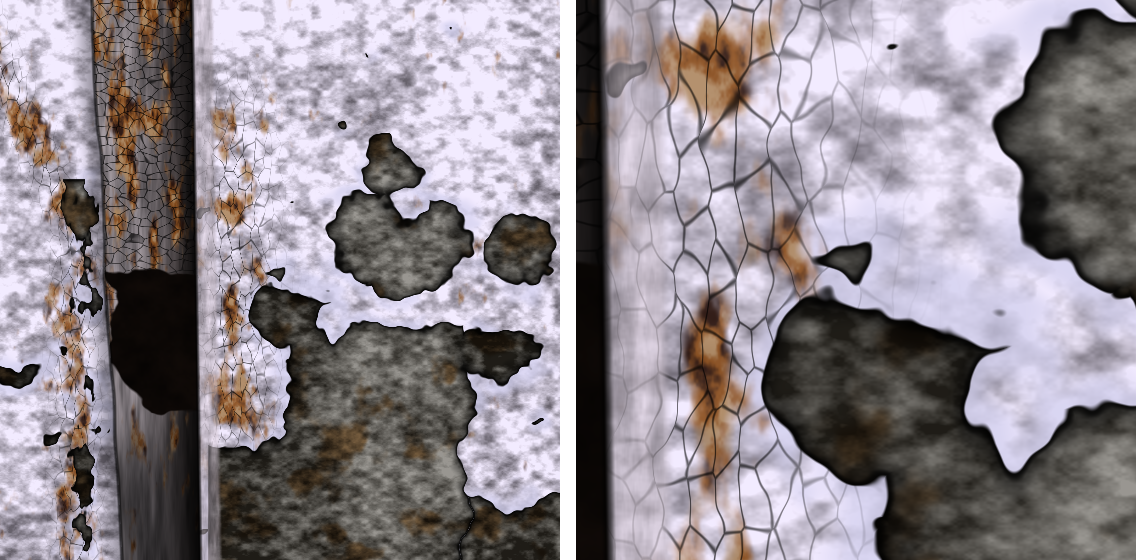
Left, the full canvas; right, a detail of the centre.
Give the GLSL for this texture, as a Shadertoy shader.

```glsl
// Peeling lavender paint over grey concrete, with a rusty groove and a dark hole.
const vec3 PAINT_LIGHT = vec3(0.95, 0.92, 1.0);
const vec3 PAINT_GREY = vec3(0.40, 0.38, 0.42);
const vec3 PAINT_LIP = vec3(0.82, 0.81, 0.93);
const vec3 STONE_DARK = vec3(0.12, 0.11, 0.09);
const vec3 STONE_LIGHT = vec3(0.60, 0.59, 0.57);
const vec3 RUST_DARK = vec3(0.15, 0.06, 0.03);
const vec3 RUST_ORANGE = vec3(0.54, 0.30, 0.10);
const vec3 RUST_OCHRE = vec3(0.68, 0.53, 0.37);
const vec3 SOOT = vec3(0.035, 0.022, 0.016);

float hash(vec2 p) {
  vec3 q = fract(p.xyx * 0.1031);
  q += dot(q, q.yzx + 33.33);
  return fract((q.x + q.y) * q.z);
}

vec2 hash2(vec2 p) { return vec2(hash(p), hash(p + 71.7)); }

float noise(vec2 p) {
  vec2 i = floor(p), f = fract(p);
  f = f * f * (3.0 - 2.0 * f);
  return mix(mix(hash(i), hash(i + vec2(1, 0)), f.x),
             mix(hash(i + vec2(0, 1)), hash(i + vec2(1, 1)), f.x), f.y);
}

float fbm(vec2 p) {
  float sum = 0.0, amp = 0.533;
  for (int i = 0; i < 4; i++) {
    sum += amp * noise(p);
    p = p * 2.03 + 17.3;
    amp *= 0.5;
  }
  return sum;
}

// Lines between cells: 1 on a crack, 0 inside a cell
float cracks(vec2 p, float width) {
  vec2 cell = floor(p), f = fract(p);
  float near = 9.0, second = 9.0;
  for (int k = 0; k < 9; k++) {
    vec2 o = vec2(k % 3 - 1, k / 3 - 1);
    float d = length(o + hash2(cell + o) - f);
    second = min(second, max(near, d));
    near = min(near, d);
  }
  return 1.0 - smoothstep(0.0, width, second - near);
}

float blob(vec2 p, vec2 centre, vec2 radius) {
  return (length((p - centre) / radius) - 1.0) * min(radius.x, radius.y);
}

float slab(vec2 p, vec2 centre, vec2 halfSize) {
  vec2 d = abs(p - centre) - halfSize;
  return length(max(d, 0.0)) + min(max(d.x, d.y), 0.0);
}

float bump(float x, float width) { return exp(-x * x / (width * width)); }

vec2 ragged(vec2 p, float amount) {
  vec2 coarse = vec2(fbm(p * 11.0), fbm(p * 11.0 + 31.0)) - 0.5;
  vec2 fine = vec2(noise(p * 62.0), noise(p * 62.0 + 9.0)) - 0.5;
  return p + amount * (coarse + 0.16 * fine);
}

// Small chips, one per chosen grid cell
float chips(vec2 p, float cells) {
  vec2 id = floor(p * cells);
  vec2 centre = (id + 0.25 + 0.5 * hash2(id)) / cells;
  return hash(id + 13.0) > 0.6 ? length(p - centre) - 0.013 * hash(id + 5.0) : 0.1;
}

// Signed distance: negative where the paint is gone
float bareStone(vec2 p) {
  vec2 q = ragged(p, 0.075);
  float d = blob(q, vec2(0.70, 0.70), vec2(0.06));
  d = min(d, blob(q, vec2(0.715, 0.56), vec2(0.135, 0.085)));
  d = min(d, blob(q, vec2(0.932, 0.555), vec2(0.055, 0.065)));
  d = min(d, blob(q, vec2(0.525, 0.43), vec2(0.07, 0.062)));
  d = min(d, blob(q, vec2(0.885, 0.365), vec2(0.085, 0.05)));
  d = min(d, slab(q, vec2(0.67, 0.18), vec2(0.16, 0.235)));
  d = min(d, slab(q, vec2(0.46, 0.08), vec2(0.095, 0.135)));
  d = min(d, slab(q, vec2(0.94, 0.03), vec2(0.11, 0.075)));
  d = max(d, -blob(q, vec2(0.735, 0.63), vec2(0.035, 0.028)));
  d = max(d, -blob(q, vec2(0.59, 0.425), vec2(0.026, 0.042)));
  d = max(d, 0.372 - p.x);
  float seam = abs(q.x - 0.155) * 0.8 + 0.12 * (0.54 - fbm(p * vec2(24, 13)));
  d = min(d, max(seam, p.y - 0.68));
  d = min(d, blob(q, vec2(0.02, 0.33), vec2(0.038, 0.02)));
  return min(d, chips(q, 7.0));
}

vec3 paintColor(vec2 p) {
  float tone = 0.66 + 1.7 * (fbm(p * vec2(48, 66)) - 0.5);
  tone += 0.8 * (fbm(p * 6.0) - 0.5) + 0.42 * (p.y - 0.5);
  return mix(PAINT_GREY, PAINT_LIGHT, clamp(tone, 0.0, 1.0));
}

vec3 stoneColor(vec2 p) {
  float lit = min(1.0, exp(-12.0 * blob(p, vec2(0.72, 0.24), vec2(0.10, 0.17))));
  lit = max(lit, 0.8 * smoothstep(0.42, 0.52, p.y));
  lit *= smoothstep(-0.03, 0.03, blob(p, vec2(0.89, 0.365), vec2(0.08, 0.05)));
  float tone = 0.14 + 0.46 * lit + 1.3 * (fbm(p * vec2(55, 85)) - 0.5) + 0.6 * (fbm(p * 12.0) - 0.5);
  vec3 color = mix(STONE_DARK, STONE_LIGHT, clamp(tone, 0.0, 1.0));
  return mix(color, color * vec3(0.75, 0.6, 0.42), smoothstep(0.56, 0.72, fbm(p * 15.0 + 40.0)));
}

vec3 addRust(vec3 color, vec2 p, float strength) {
  float amount = smoothstep(0.0, 0.25, 0.33 * strength + fbm(p * vec2(34, 19)) - 0.72);
  float tone = fbm(p * vec2(80, 52) + 8.0);
  vec3 rust = mix(RUST_DARK, RUST_ORANGE, smoothstep(0.25, 0.5, tone));
  return mix(color, mix(rust, RUST_OCHRE, smoothstep(0.48, 0.7, tone)), 0.9 * amount);
}

vec3 grooveColor(vec2 p, float across) {
  float upper = smoothstep(0.35, 0.6, p.y);
  vec3 color = mix(vec3(0.55, 0.52, 0.54), vec3(0.17, 0.15, 0.15), smoothstep(0.25, 1.0, across));
  color *= 0.45 + 1.1 * fbm(p * vec2(95, 9));
  color = addRust(color, p * vec2(1.5, 0.8), 0.35 + 0.55 * upper);
  color *= 1.0 - 0.7 * upper * cracks(ragged(p, 0.02) * vec2(42, 62), 0.13);
  color *= mix(0.45, 1.0, smoothstep(0.08, 0.42, p.y)) * (1.0 - 0.55 * smoothstep(0.75, 1.0, across));
  // Hole with a slanted lower rim
  vec2 q = ragged(p, 0.05);
  float hole = slab(q, vec2(0.285, 0.395), vec2(0.09, 0.125));
  hole = max(hole, 0.381 - dot(q, vec2(0.75, 0.66)));
  return mix(SOOT * (0.5 + 1.5 * fbm(p * 35.0)), color, smoothstep(-0.002, 0.003, hole));
}

vec3 wallColor(vec2 p) {
  float d = bareStone(p);
  float lip = (1.0 - smoothstep(0.004, 0.03, d)) * smoothstep(0.4, 0.58, fbm(p * 10.0 + 3.0));
  vec3 color = mix(paintColor(p), PAINT_LIP, 0.75 * lip);
  // Rust stains on both sides of the groove
  float right = bump(p.x - 0.42, 0.065) * smoothstep(0.12, 0.3, p.y) * (1.0 - smoothstep(0.65, 0.95, p.y));
  float left = bump(p.x - 0.135 + 0.45 * max(p.y - 0.58, 0.0), 0.038);
  float stain = max(right, 0.85 * left);
  color = addRust(color, p, stain);
  color *= 1.0 - 0.65 * stain * cracks(ragged(p, 0.03) * vec2(62, 27), 0.1);
  // Shadow under the broken paint edge
  vec3 stone = stoneColor(p) * (1.0 - 0.55 * smoothstep(-0.022, 0.0, d));
  stone *= 1.0 - 0.75 * smoothstep(-0.006, -0.001, d);
  return mix(stone, color, smoothstep(-0.001, 0.0015, d));
}

void mainImage(out vec4 fragColor, in vec2 fragCoord) {
  vec2 p = fragCoord / iResolution.xy;
  float leftEdge = 0.215 - 0.052 * p.y + 0.008 * (noise(vec2(p.y * 14.0, 2.0)) - 0.5);
  float rightEdge = 0.358 - 0.015 * p.y;
  float fromLeft = p.x - leftEdge, fromRight = p.x - rightEdge;
  vec3 color = wallColor(p);
  // Corner strips beside the groove
  float ridge = 1.0 - smoothstep(0.02, 0.028, abs(fromRight - 0.012));
  color = mix(color, vec3(0.7, 0.66, 0.7) * (0.55 + 0.9 * fbm(p * vec2(110, 22))), 0.6 * ridge);
  color *= 1.0 - 0.35 * smoothstep(-0.045, 0.0, fromLeft) * step(fromLeft, 0.0);
  float inside = smoothstep(-0.002, 0.002, min(fromLeft, -fromRight));
  color = mix(color, grooveColor(p, fromLeft / (rightEdge - leftEdge)), inside);
  color *= 0.4 + 0.6 * smoothstep(0.001, 0.005, min(abs(fromLeft), abs(fromRight)));
  fragColor = vec4(clamp(color, 0.0, 1.0), 1.0);
}
```
